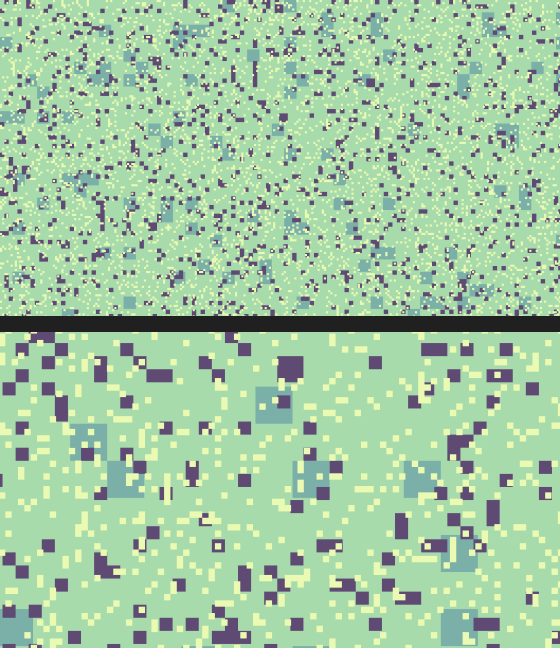
Top, the full canvas; bottom, a detail of the centre.
Reproduce this texture procedurally as a Shadertoy shader.

```glsl
float hash(vec2 cell, float seed) {
    vec3 p = fract(vec3(cell.xyx + seed * 17.0) * vec3(0.1031, 0.1030, 0.0973));
    p += dot(p, p.yzx + 33.33);
    return fract((p.x + p.y) * p.z);
}

float filled(vec2 cell, float density, float seed) {
    return step(hash(cell, seed), density);
}

// Coverage of randomly filled square cells, box filtered over one pixel
float squares(vec2 uv, float size, float density, float seed) {
    vec2 grid = uv / size - 0.5;
    vec2 cell = floor(grid);
    float pixel = 1.0 / (iResolution.y * size);
    vec2 edge = clamp((fract(grid) - 0.5) / pixel + 0.5, 0.0, 1.0);
    float top = mix(filled(cell, density, seed),
                    filled(cell + vec2(1, 0), density, seed), edge.x);
    float bottom = mix(filled(cell + vec2(0, 1), density, seed),
                       filled(cell + vec2(1, 1), density, seed), edge.x);
    return mix(top, bottom, edge.y);
}

void mainImage(out vec4 fragColor, in vec2 fragCoord) {
    // Canvas heights, with rows counted from the top edge
    vec2 uv = vec2(fragCoord.x, iResolution.y - fragCoord.y) / iResolution.y;

    vec3 mint = vec3(0.66, 0.86, 0.67);
    vec3 teal = vec3(0.48, 0.69, 0.66);
    vec3 plum = vec3(0.37, 0.29, 0.45);
    vec3 cream = vec3(0.92, 0.98, 0.70);

    // Large patches, medium blocks, then fine specks on top
    vec3 color = mint;
    color = mix(color, teal, squares(uv, 0.0391, 0.09, 1.0));
    color = mix(color, plum, squares(uv, 0.0138, 0.117, 2.0));
    color = mix(color, cream, squares(uv, 0.0067, 0.125, 3.0));

    fragColor = vec4(color, 1.0);
}
```
